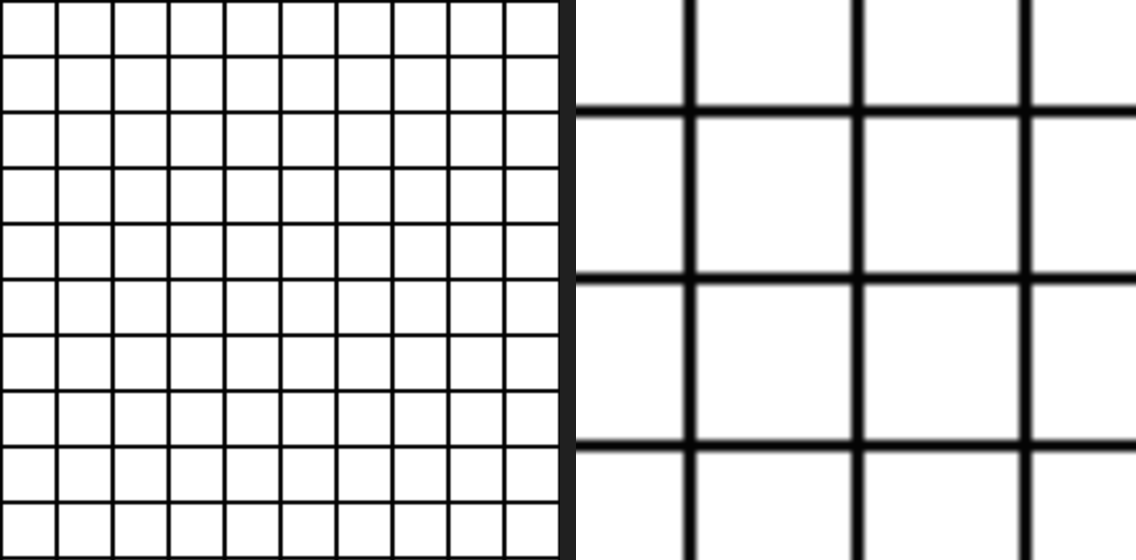
Left: the whole. Right: its middle third, enlarged.
This pattern is drawn by a WebGL 1 fragment shader. Its source:

```glsl
precision highp float;

// A ten by ten grid of soft-edged black lines on white.
// Each axis measures the distance to its nearest line; the paper left
// uncovered by both axes is multiplied, which keeps the crossings soft.

#define LINE_PITCH vec2(0.0999, 0.0995)    // spacing of vertical, horizontal lines
#define FIRST_LINE vec2(0.0015, 0.0033)    // centre of the left and bottom lines
#define LINE_WIDTH vec2(0.0077, 0.0071)    // width at half darkness
#define EDGE_BLUR 0.0056                   // extent of the soft edge
#define INK_COLOR vec3(0.015)
#define PAPER_COLOR vec3(1.0)

uniform vec2 u_resolution;

// Distance on each axis to the centre of the nearest line.
vec2 nearestLineDistance(vec2 position) {
  vec2 cell = (position - FIRST_LINE) / LINE_PITCH;
  return abs(fract(cell + 0.5) - 0.5) * LINE_PITCH;
}

// Share of the paper left bare: 0 on a line, 1 inside a square.
float barePaper(vec2 position, float pixelSize) {
  vec2 edgeDistance = nearestLineDistance(position) - 0.5 * LINE_WIDTH;
  float halfBlur = 0.5 * max(EDGE_BLUR, 1.5 * pixelSize);
  vec2 bare = smoothstep(vec2(-halfBlur), vec2(halfBlur), edgeDistance);
  return bare.x * bare.y;
}

void main() {
  vec2 position = gl_FragCoord.xy / u_resolution;
  float pixelSize = 1.0 / min(u_resolution.x, u_resolution.y);
  vec3 color = mix(INK_COLOR, PAPER_COLOR, barePaper(position, pixelSize));
  gl_FragColor = vec4(color, 1.0);
}
```
